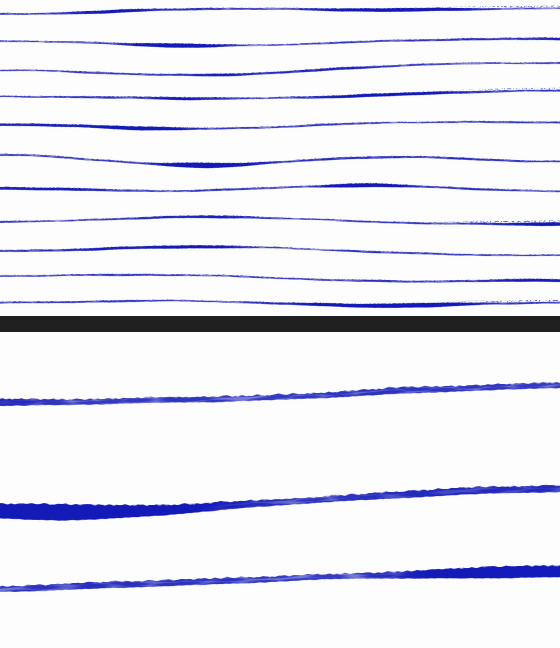
Top: the whole. Bottom: its middle third, enlarged.
This pattern is drawn by a Shadertoy shader. Its source:

```glsl
#define ROWS 11
#define PI 3.14159265
#define PAPER vec3(0.992)
#define INK vec3(0.075, 0.10, 0.72)
#define BASE_WIDTH 0.0066
#define WOBBLE 0.0011
#define ROUGHNESS 0.0022
#define DRYNESS 0.42
#define FRINGE 0.65

// Stroke paths in percent of height: level, then three cosine weights
const vec4 PATH[ROWS] = vec4[ROWS](
    vec4(96.8, -0.54, -0.35, -0.38), vec4(86.6, -0.66, 0.75, 0.32),
    vec4(78.0, -1.64, 0.93, 0.49), vec4(69.7, -0.95, 0.69, 0.02),
    vec4(60.4, -0.83, 0.52, 0.49), vec4(49.3, -0.14, 0.64, 1.18),
    vec4(40.3, -0.25, -0.35, 0.72), vec4(30.2, 0.74, -0.75, -0.39),
    vec4(20.7, 1.0, -0.81, -0.3), vec4(12.0, 1.09, 0.0, -0.39),
    vec4(4.1, 0.49, 0.12, -0.49));

// Swells: centre and gain of a short one, then of a long one
const vec4 SWELL[ROWS] = vec4[ROWS](
    vec4(0.20, 0.8, 0.69, 0.9), vec4(0.31, 1.1, 0.97, 0.4),
    vec4(0.40, 0.35, 0.55, 0.3), vec4(0.33, 0.6, 0.72, 0.7),
    vec4(0.26, 1.1, 0.04, 0.4), vec4(0.36, 1.7, 0.67, 0.3),
    vec4(0.65, 1.1, 0.10, 0.5), vec4(0.98, 1.0, 0.35, 0.3),
    vec4(0.35, 0.6, 0.15, 0.4), vec4(0.97, 0.5, 0.85, 0.2),
    vec4(0.77, 1.1, 0.65, 0.8));

vec2 hash22(vec2 p) {
    vec3 q = fract(p.xyx * vec3(0.1031, 0.1030, 0.0973));
    q += dot(q, q.yzx + 33.33);
    return fract((q.xx + q.yz) * q.zy);
}

// Distance to the nearest scattered cell point
float cellular(vec2 p) {
    vec2 cell = floor(p), f = fract(p);
    float nearest = 2.0;
    for (int j = -1; j <= 1; j++)
        for (int i = -1; i <= 1; i++) {
            vec2 o = vec2(i, j);
            nearest = min(nearest, length(o + hash22(cell + o + 100.0) - f));
        }
    return nearest;
}

float layeredSines(float x, float seed) {
    return 0.5 * sin(25.0 * x + 2.4 * seed)
         + 0.3 * sin(47.0 * x + 4.1 * seed)
         + 0.2 * sin(89.0 * x + 1.7 * seed);
}

float bump(float x, float width) {
    return exp(-x * x / (width * width));
}

// Ink coverage of one brush stroke
float stroke(int row, float x, vec2 p, float aa) {
    float seed = float(row);
    vec4 path = PATH[row], swell = SWELL[row];
    float level = 0.01 * dot(path, cos(PI * x * vec4(0, 1, 2, 3)));
    float d = p.y - level - WOBBLE * layeredSines(x, seed + 0.6);
    if (abs(d) > 0.03) return 0.0;

    // Brush pressure sets both width and opacity
    float gain = swell.y * bump(x - swell.x, 0.075)
               + swell.w * bump(x - swell.z, 0.13);
    float pressure = 0.9 + 0.2 * layeredSines(0.6 * x, 3.0 * seed + 1.0) + gain;
    float halfWidth = 0.5 * BASE_WIDTH * pressure;
    float wet = smoothstep(0.65, 1.5, pressure);

    // Ragged outline, rougher along the top
    float grain = cellular(vec2(130.0 * p.x, 220.0 * p.y));
    float rough = ROUGHNESS * (grain - 0.5) * (d > 0.0 ? 1.0 : 0.35);
    float cover = 1.0 - smoothstep(-aa, aa, abs(d) - halfWidth - rough);

    // Dry streaks drawn out along the stroke
    float streak = cellular(vec2(32.0 * p.x, 300.0 * d + 17.0 * seed));
    cover *= 1.0 - DRYNESS * (1.0 - wet) * smoothstep(0.3, 0.8, streak);
    cover *= mix(0.82, 1.0, wet);

    // Broken bristle trail above the right end of some rows
    float trail = smoothstep(0.4, 0.9, cos(2.0 * PI * seed / 3.4))
                * smoothstep(0.76, 0.92, x);
    float strand = 1.0 - smoothstep(0.0, 0.001 + aa, abs(d - halfWidth - 0.004));
    float dashes = smoothstep(0.35, 0.6, grain);
    return max(cover, FRINGE * trail * strand * dashes);
}

void mainImage(out vec4 fragColor, in vec2 fragCoord) {
    vec2 p = fragCoord / iResolution.y;
    float x = fragCoord.x / iResolution.x;
    float aa = 0.75 / iResolution.y;
    float ink = 0.0;
    for (int row = 0; row < ROWS; row++)
        ink = max(ink, stroke(row, x, p, aa));
    fragColor = vec4(mix(PAPER, INK, ink), 1.0);
}
```
